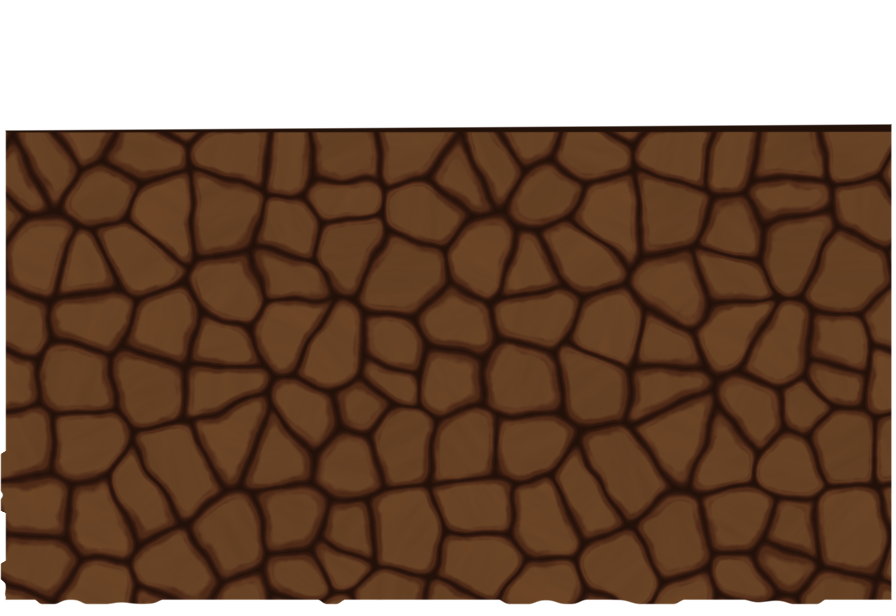
A Shadertoy shader for this texture:

```glsl
// Painted wall of irregular brown stones with dark joints, on a white ground.

const float STONE_SIZE = 0.1031;   // mean stone pitch, in canvas heights
const float REPEAT = 7.0;          // stones before the pattern repeats sideways
const vec3 WHITE = vec3(1.0);
const vec3 STONE = vec3(0.405, 0.258, 0.143);
const vec3 BEVEL = vec3(0.302, 0.160, 0.088);
const vec3 JOINT = vec3(0.195, 0.094, 0.055);
const vec3 CREVICE = vec3(0.135, 0.066, 0.035);
const vec3 RIM = vec3(0.440, 0.270, 0.155);

float hash(vec2 p) {
    return fract(sin(dot(p, vec2(127.1, 311.7))) * 43758.5453);
}

float noise(vec2 p) {
    vec2 i = floor(p), f = fract(p);
    f = f * f * (3.0 - 2.0 * f);
    return mix(mix(hash(i), hash(i + vec2(1, 0)), f.x),
               mix(hash(i + vec2(0, 1)), hash(i + vec2(1, 1)), f.x), f.y);
}

float fbm(vec2 p) {
    return 0.55 * noise(p) + 0.3 * noise(p * 2.1 + 7.3) + 0.15 * noise(p * 4.3 + 3.1);
}

float smoothMin(float a, float b, float k) {
    float h = max(k - abs(a - b), 0.0) / k;
    return min(a, b) - 0.25 * h * h * k;
}

// Jittered centre of the stone in a grid cell, repeating sideways.
vec2 stoneCentre(vec2 cell, float jitter) {
    vec2 id = vec2(mod(cell.x, REPEAT), cell.y);
    vec2 offset = vec2(hash(id + 3.7), hash(id + 41.3));
    return cell + 0.5 + jitter * (offset - 0.5);
}

// Returns rounded distance to the joint (x) and a random value per stone (y).
vec2 stones(vec2 p, float jitter, float rounding) {
    vec2 base = floor(p), nearest = vec2(0.0), nearestCell = base;
    float best = 1e3;
    for (int y = -1; y <= 1; y++)
    for (int x = -1; x <= 1; x++) {
        vec2 cell = base + vec2(x, y);
        vec2 r = stoneCentre(cell, jitter) - p;
        if (dot(r, r) < best) {
            best = dot(r, r);
            nearest = r;
            nearestCell = cell;
        }
    }
    float edge = 1.0;
    for (int y = -2; y <= 2; y++)
    for (int x = -2; x <= 2; x++) {
        vec2 cell = nearestCell + vec2(x, y);
        vec2 r = stoneCentre(cell, jitter) - p;
        vec2 across = r - nearest;
        if (dot(across, across) > 1e-4)
            edge = smoothMin(edge, dot(0.5 * (r + nearest), normalize(across)), rounding);
    }
    return vec2(edge, hash(vec2(mod(nearestCell.x, REPEAT), nearestCell.y) + 17.0));
}

vec3 wallColor(vec2 uv) {
    vec2 p = uv / STONE_SIZE;
    vec2 wobble = vec2(noise(p * 2.6), noise(p * 2.6 + 31.0)) - 0.5;
    vec2 stone = stones(p + 0.11 * wobble, 0.88, 0.11);
    float rough = fbm(p * 5.0 + 11.0) - 0.5;
    float d = stone.x / mix(0.65, 1.4, noise(p * 1.4 + 5.0)) + 0.025 * rough;

    // Brush strokes run along a different slant on every stone.
    float slant = 6.283 * stone.y;
    vec2 along = vec2(cos(slant), sin(slant));
    vec2 brush = vec2(dot(p, along) * 1.5, dot(p, vec2(-along.y, along.x)) * 6.0);
    float strokes = fbm(brush) - 0.5;
    vec3 face = STONE * (1.0 + 0.09 * strokes + 0.06 * (stone.y - 0.5));

    vec3 color = mix(CREVICE, JOINT, smoothstep(-0.01, 0.035, d));
    color = mix(color, BEVEL, smoothstep(0.025, 0.065, d));
    color = mix(color, face, smoothstep(0.07, 0.145, d + 0.05 * rough));

    // Worn light line on parts of the stone edges.
    float rim = smoothstep(0.05, 0.085, d) * (1.0 - smoothstep(0.085, 0.125, d));
    return mix(color, RIM, 0.5 * rim * smoothstep(0.45, 0.7, noise(p * 1.7 + 23.0)));
}

// Signed distance into the wall, with smudged left and bottom borders.
float wallMask(vec2 uv, float top) {
    float lowLeft = 1.0 - smoothstep(0.30, 0.36, uv.y);
    float left = 0.0095 - 0.008 * lowLeft * smoothstep(0.55, 0.75, noise(uv.yy * 28.0));
    float bottom = 0.0265 - 0.007 * smoothstep(0.65, 0.85, noise(uv.xx * 13.0 + 4.0));
    return min(min(uv.x - left, 1.447 - uv.x), min(uv.y - bottom, top - uv.y));
}

void mainImage(out vec4 fragColor, in vec2 fragCoord) {
    vec2 uv = fragCoord / iResolution.y;
    uv.x *= 1.4545 * iResolution.y / iResolution.x;
    float pixel = 1.0 / iResolution.y;

    // The top border climbs to the right under a widening dark wedge.
    float top = mix(0.788, 0.798, uv.x / 1.447);
    float wedge = mix(0.003, 0.012, uv.x / 1.447);
    vec3 wall = wallColor(uv);
    wall = mix(wall, CREVICE, smoothstep(-pixel, pixel, uv.y - top + wedge));

    float inside = smoothstep(-pixel, pixel, wallMask(uv, top));
    fragColor = vec4(mix(WHITE, wall, inside), 1.0);
}
```
